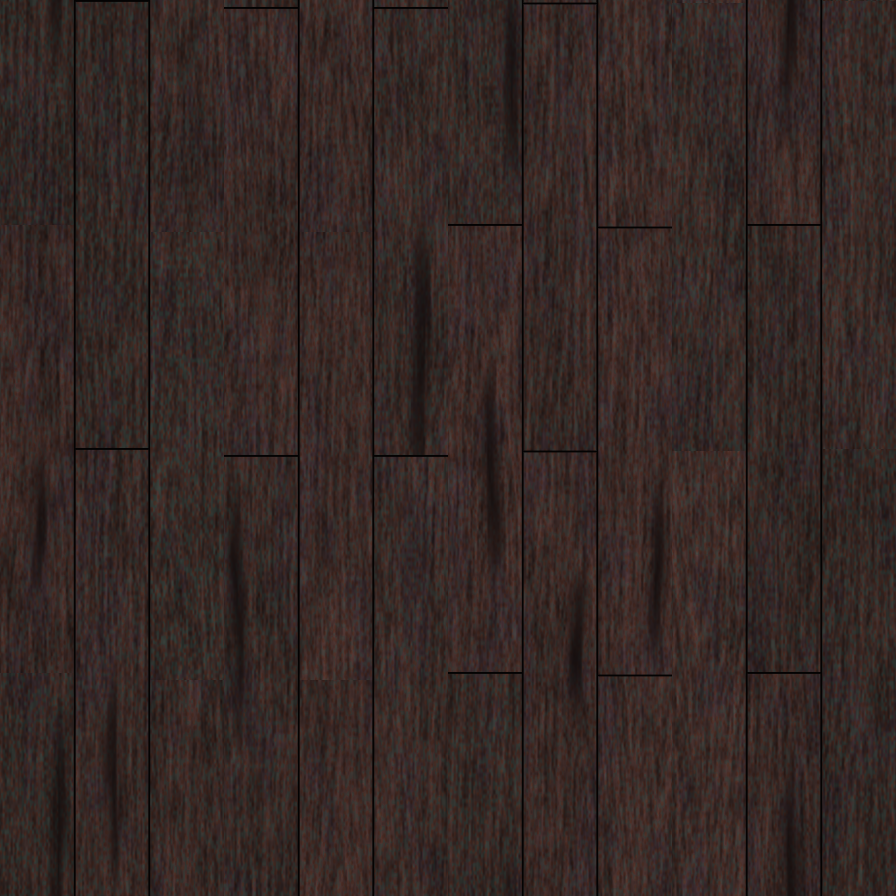
This texture is drawn by a three.js fragment shader. Its source:

```glsl
// Dark stained wood floor: twelve columns of staggered planks with fine grain, heart streaks and thin black seams.
varying vec2 vUv;

const float COLUMNS = 12.0;
const float ROWS = 2.0;
const float SEAM_INNER = 0.0004;    // solid half width of a seam
const float SEAM_OUTER = 0.0017;    // where its soft edge ends
const float JOINT_MASK = 1514.0;    // one bit per column: end joints that show a seam
const float RING_COUNT = 8.0;
const float RING_DEPTH = 0.065;
const float FIBRE_DEPTH = 0.26;
const float SPECK_DEPTH = 0.34;
const float STREAK_CHANCE = 0.45;
const float STREAK_DEPTH = 0.85;

const vec3 UMBER = vec3(0.20, 0.15, 0.14);
const vec3 MAHOGANY = vec3(0.245, 0.165, 0.155);
const vec3 PLUM = vec3(0.20, 0.15, 0.18);
const vec3 RUST = vec3(0.25, 0.135, 0.10);
const vec3 MOSS = vec3(0.15, 0.18, 0.165);
const vec3 PITCH = vec3(0.065, 0.045, 0.045);
const vec3 SEAM = vec3(0.015, 0.01, 0.01);

float hash(vec2 p) {
  return fract(sin(dot(p, vec2(127.1, 311.7))) * 43758.55);
}

float noise(vec2 p) {
  vec2 i = floor(p);
  vec2 f = fract(p);
  f = f * f * (3.0 - 2.0 * f);
  return mix(mix(hash(i), hash(i + vec2(1.0, 0.0)), f.x),
             mix(hash(i + vec2(0.0, 1.0)), hash(i + 1.0), f.x), f.y);
}

// Distance to the nearest scattered point
float cellular(vec2 p) {
  vec2 i = floor(p);
  float nearest = 2.0;
  for (int y = -1; y <= 1; y++) {
    for (int x = -1; x <= 1; x++) {
      vec2 cell = i + vec2(float(x), float(y));
      vec2 point = cell + vec2(hash(cell), hash(cell + 17.3));
      nearest = min(nearest, length(point - p));
    }
  }
  return nearest;
}

float seamLine(float d) {
  return 1.0 - smoothstep(SEAM_INNER, SEAM_OUTER, d);
}

// Small slip of the end joints, in canvas units
float jointSlip(float column) {
  float wide = step(1.5, column) * step(column, 5.5);
  float slight = step(6.5, column) * step(column, 9.5);
  return 0.001 + 0.0078 * wide + 0.0029 * slight;
}

vec3 plankColor(vec2 p, vec2 id) {
  vec2 seed = 90.0 * vec2(hash(id + 3.1), hash(id + 8.7));
  float warmth = hash(id + 21.4);
  float phase = 6.283 * hash(id + 5.9);

  // Heart line that the rings and the streak follow
  float heart = mix(0.2, 0.85, hash(id + 12.6));
  float sway = 0.035 * sin(5.0 * p.y + phase) + 0.012 * sin(13.0 * p.y + 2.0 * phase);
  float u = p.x - heart - sway;

  // Arched growth rings
  float broad = noise(p * vec2(3.0, 5.0) + seed);
  float slope = mix(-6.0, 6.0, hash(id + 31.2));
  float ring = RING_COUNT * sqrt(u * u + 0.006) + slope * p.y + 0.6 * broad;
  float rings = sin(6.283 * ring) + 0.5 * sin(14.7 * ring + phase);

  // Fibres, fine specks, flecks and cross ripple
  float fibre = noise(p * vec2(24.0, 9.0) + seed.yx);
  float fine = noise(p * vec2(36.0, 105.0) + seed);
  float thread = noise(p * vec2(38.0, 34.0) + seed + 25.0);
  float fleck = 1.0 - smoothstep(0.15, 0.45, cellular(p * vec2(17.0, 60.0) + seed));
  float ripple = sin(46.0 * p.y + 5.0 * p.x + 4.0 * broad + phase) * hash(id + 44.0);

  // Stain colours
  float warm = smoothstep(0.25, 0.75, 0.5 * warmth + 0.2 * broad + 0.3 * fibre);
  vec3 color = mix(UMBER, MAHOGANY, warm);
  color = mix(color, PLUM, 0.6 * smoothstep(0.5, 0.8, noise(p * vec2(5.0, 9.0) + seed + 40.0)));
  color = mix(color, MOSS, smoothstep(0.45, 0.7, fine) * mix(0.9, 0.4, warmth));
  color = mix(color, RUST, 0.65 * fleck);
  float shade = 1.0 + RING_DEPTH * rings + FIBRE_DEPTH * (fibre - 0.5);
  shade += SPECK_DEPTH * (fine + thread - 1.0) + 0.14 * (broad - 0.5) + 0.04 * ripple;
  color *= shade * mix(0.95, 1.07, hash(id + 60.5));

  // Tapered dark streak along the heart, frayed by the fibres
  float reach = (p.y - mix(0.2, 0.8, hash(id + 71.0))) / mix(0.18, 0.4, hash(id + 77.0));
  float taper = max(1.0 - reach * reach, 0.0);
  float frayed = u + 0.1 * (fibre - 0.5);
  float streak = taper * exp(-frayed * frayed / (0.01 * taper + 0.001));
  streak *= step(hash(id + 83.0), STREAK_CHANCE) * (0.6 + 0.3 * fibre + 0.3 * thread);
  return mix(color, PITCH, clamp(STREAK_DEPTH * streak, 0.0, 1.0));
}

void main() {
  // Plank layout: every other column is shifted by half a plank
  float x = vUv.x * COLUMNS;
  float column = min(floor(x), COLUMNS - 1.0);
  float y = (1.0 - vUv.y - jointSlip(column)) * ROWS - 0.5 * (1.0 - mod(column, 2.0));
  vec2 id = vec2(column, mod(floor(y), ROWS));
  vec3 color = plankColor(vec2(x - column, fract(y)), id);

  // Long seams skip every third boundary; end joints follow the mask
  float boundary = floor(x + 0.5);
  float longSeam = seamLine(abs(x - boundary) / COLUMNS) * step(0.5, mod(boundary, 3.0));
  float jointShown = mod(floor(JOINT_MASK / floor(exp2(column) + 0.5)), 2.0);
  float endSeam = seamLine(abs(y - floor(y + 0.5)) / ROWS) * jointShown;
  gl_FragColor = vec4(mix(color, SEAM, max(longSeam, endSeam)), 1.0);
}
```
